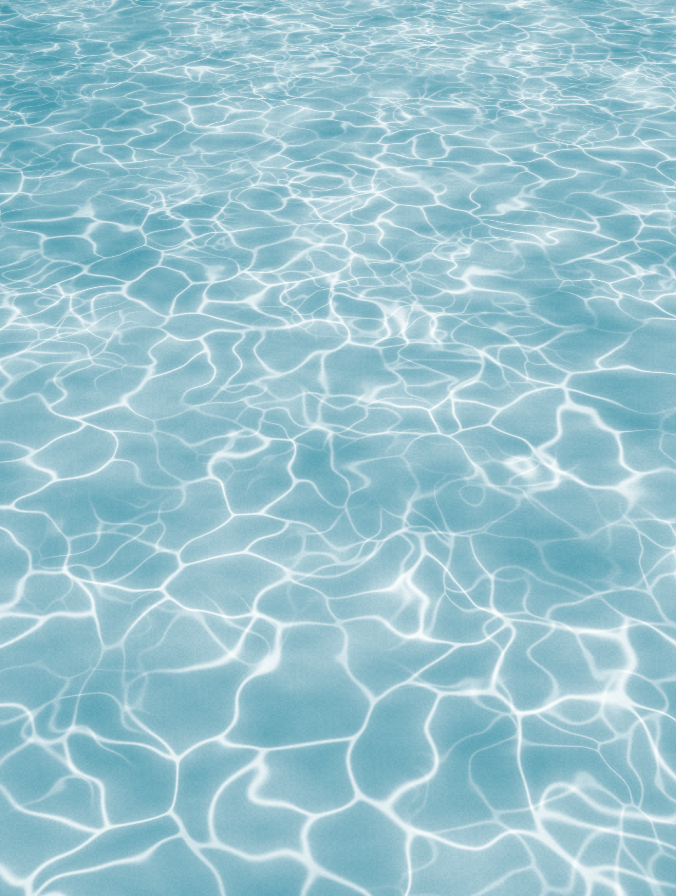
This texture is drawn by a WebGL 2 fragment shader. Its source:

```glsl
#version 300 es
precision highp float;
// Sunlit pool water seen at a slant: a perspective plane carries two warped
// Voronoi nets of bright caustic lines over soft blue shading, while flat
// surface ripples take over toward the far end.

uniform vec2 u_resolution;
out vec4 fragColor;

const vec3 DEEP = vec3(0.27, 0.60, 0.675);
const vec3 WATER = vec3(0.57, 0.745, 0.795);
const vec3 GLINT = vec3(0.96, 0.98, 0.985);
const float WATER_TONE = 0.57;    // tone at which WATER is reached
const float HORIZON = 1.35;       // in canvas heights
const float CELLS = 8.3;          // net cells per canvas height, near edge
const float LINE_WIDTH = 0.030;   // in cells
const float LINE_LIGHT = 0.33;
const float FINE_LIGHT = 0.17;
const float GLOW_LIGHT = 0.17;
const float BASE_TONE = 0.415;
const float SHADING = 0.36;
const float CORNER_SHARPNESS = 34.0;
const float GRAIN = 0.045;

float hash(vec2 p) {
    return fract(sin(dot(p, vec2(127.1, 311.7))) * 43758.545);
}

vec2 hash2(vec2 p) {
    return vec2(hash(p), hash(p + vec2(37.0, 17.0)));
}

float noise(vec2 p) {
    vec2 i = floor(p), f = fract(p);
    f = f * f * (3.0 - 2.0 * f);
    return mix(mix(hash(i), hash(i + vec2(1, 0)), f.x),
               mix(hash(i + vec2(0, 1)), hash(i + vec2(1, 1)), f.x), f.y);
}

float fbm(vec2 p) {
    return 0.55 * noise(p) + 0.3 * noise(p * 2.1 + 7.3) + 0.15 * noise(p * 4.3 + 3.1);
}

vec2 warp(vec2 p, float amount) {
    vec2 slow = vec2(noise(p * 0.9 + 11.0), noise(p * 0.9 + 47.0)) - 0.5;
    vec2 quick = vec2(noise(p * 2.3 + 23.0), noise(p * 2.3 + 71.0)) - 0.5;
    return p + amount * (slow + 0.36 * quick);
}

// Distance to the nearest Voronoi border, with corners filled in.
float netDistance(vec2 p) {
    vec2 home = floor(p), f = fract(p), nearCell = vec2(0), nearest = vec2(8);
    for (int j = -1; j <= 1; j++)
    for (int i = -1; i <= 1; i++) {
        vec2 cell = vec2(i, j);
        vec2 r = cell + hash2(home + cell) - f;
        if (dot(r, r) < dot(nearest, nearest)) { nearest = r; nearCell = cell; }
    }
    float sum = 0.0;
    for (int j = -2; j <= 2; j++)
    for (int i = -2; i <= 2; i++) {
        vec2 cell = nearCell + vec2(i, j);
        vec2 r = cell + hash2(home + cell) - f;
        vec2 across = r - nearest;
        if (dot(across, across) > 1e-4)
            sum += exp(-CORNER_SHARPNESS * dot(0.5 * (r + nearest), normalize(across)));
    }
    return max(-log(max(sum, 1e-6)) / CORNER_SHARPNESS, 0.0);
}

// Bright line that widens and dims once it is thinner than a pixel.
float line(float d, float width, float pixel) {
    float w = sqrt(width * width + 0.2 * pixel * pixel);
    return exp(-d * d / (w * w)) * mix(1.0, width / w, 0.75);
}

void main() {
    vec2 uv = gl_FragCoord.xy / u_resolution;
    float aspect = u_resolution.x / u_resolution.y;

    // Perspective plane, measured in net cells
    float depth = HORIZON / (HORIZON - uv.y);
    vec2 plane = CELLS * vec2((uv.x - 0.5) * aspect * depth, HORIZON * depth);
    float pixel = CELLS * depth * depth / u_resolution.y;
    float far = smoothstep(0.45, 1.0, uv.y);

    // Broad shading: paler centre, darker sides and far left corner
    float tone = BASE_TONE + 0.05 * exp(-pow((uv.x - 0.52) / 0.3, 2.0));
    tone += 0.06 * smoothstep(0.05, 0.5, uv.y);
    tone -= 0.12 * far * (1.0 - smoothstep(0.0, 0.35, uv.x));
    tone += SHADING * (fbm(plane * vec2(0.7, 0.85)) - 0.5);
    tone += 0.14 * (fbm(plane * vec2(1.4, 2.4) + 31.0) - 0.5);

    // Main net of caustics
    float d = netDistance(warp(plane, 0.95));
    float vigour = noise(plane * 0.8 + 5.0);
    float width = LINE_WIDTH * mix(0.6, 1.5, noise(plane * 1.3 + 91.0));
    float strength = mix(0.3, 1.0, smoothstep(0.15, 0.75, vigour));
    tone += LINE_LIGHT * strength * line(d, width, pixel) * (1.0 - 0.25 * far);
    tone += GLOW_LIGHT * strength * exp(-6.5 * d);

    // Finer, fainter net with stronger curls
    float fine = netDistance(warp(plane * 1.25 + 19.0, 1.5));
    float patches = smoothstep(0.3, 0.75, noise(plane * 0.7 + 63.0));
    tone += FINE_LIGHT * patches * (line(fine, 0.04, pixel) + 0.4 * exp(-6.0 * fine));

    // Surface ripples in the distance
    vec2 swell = warp(plane, 0.8) * vec2(0.75, 0.6);
    float crest = 1.0 - abs(2.0 * noise(swell + 13.0) - 1.0);
    tone += far * (0.26 * (fbm(swell + 41.0) - 0.5) + 0.13 * pow(crest, 5.0) - 0.02);

    // Film grain, sized in canvas units
    tone += GRAIN * (hash(floor(uv * vec2(aspect, 1.0) * 512.0)) - 0.5);

    // Soft shoulder keeps overlapping lights from merging into flat white
    float excess = max(tone - 0.68, 0.0);
    tone = min(tone, 0.68) + excess / (1.0 + 1.3 * excess);

    vec3 colour = mix(DEEP, WATER, clamp((tone - DEEP.r) / (WATER_TONE - DEEP.r), 0.0, 1.0));
    colour = mix(colour, GLINT, clamp((tone - WATER_TONE) / (GLINT.r - WATER_TONE), 0.0, 1.0));
    fragColor = vec4(colour, 1.0);
}
```
